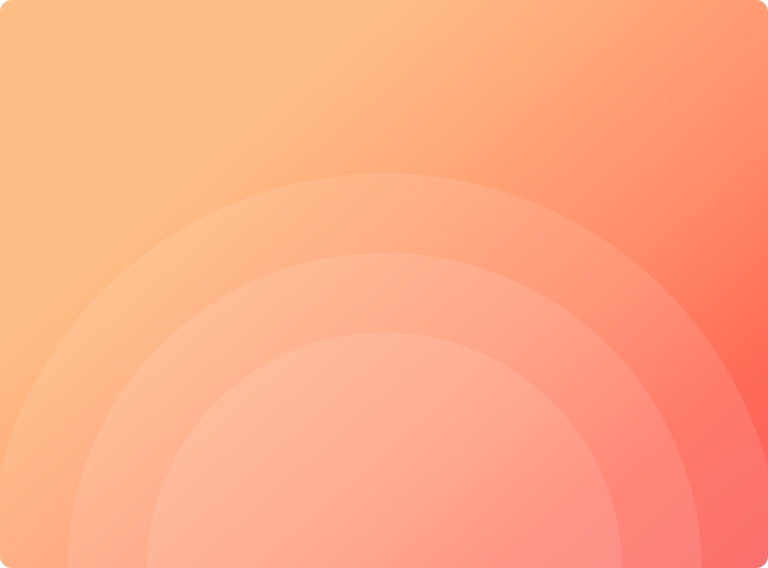
Reproduce this background procedurally as a WebGL 2 fragment shader.

```glsl
#version 300 es
precision highp float;
// Warm diagonal gradient with three translucent concentric discs on a rounded card.

#define DISC_CENTER vec2(0.5005, -0.003)
#define DISC_INNER 0.3098
#define DISC_STEP 0.1035
#define DISC_COUNT 3
#define DISC_ALPHA 0.10
#define CORNER_RADIUS 0.0156
#define GRADIENT_AXIS vec2(0.66, -0.75)

uniform vec2 u_resolution;
out vec4 outColor;

const vec3 APRICOT = vec3(1.0, 0.745, 0.522);
const vec3 CORAL = vec3(1.0, 0.545, 0.412);
const vec3 RED = vec3(1.0, 0.42, 0.345);
const vec3 ROSE = vec3(0.976, 0.375, 0.37);

float ramp(float a, float b, float t) {
  return clamp((t - a) / (b - a), 0.0, 1.0);
}

// Piecewise linear colour stops along the gradient axis
vec3 sunsetGradient(float t) {
  vec3 color = mix(APRICOT, CORAL, ramp(0.338, 0.80, t));
  color = mix(color, RED, ramp(0.80, 1.005, t));
  return mix(color, ROSE, ramp(1.005, 1.213, t));
}

float roundedBox(vec2 p, vec2 halfSize, float radius) {
  vec2 q = abs(p) - halfSize + radius;
  return length(max(q, 0.0)) + min(max(q.x, q.y), 0.0) - radius;
}

// Antialiased coverage of a signed distance
float coverage(float d, float pixel) {
  return clamp(0.5 - d / pixel, 0.0, 1.0);
}

void main() {
  // Coordinates in canvas widths
  float pixel = 1.0 / u_resolution.x;
  vec2 p = gl_FragCoord.xy * pixel;
  vec2 size = vec2(1.0, u_resolution.y * pixel);

  // Gradient measured from the top left corner
  vec3 color = sunsetGradient(dot(p - vec2(0.0, size.y), GRADIENT_AXIS));

  // Overlapping white discs
  float r = length(p - DISC_CENTER);
  for (int i = 0; i < DISC_COUNT; i++) {
    float radius = DISC_INNER + float(i) * DISC_STEP;
    color = mix(color, vec3(1.0), DISC_ALPHA * coverage(r - radius, pixel));
  }

  // White outside the rounded corners
  float card = roundedBox(p - 0.5 * size, 0.5 * size, CORNER_RADIUS);
  color = mix(vec3(1.0), color, coverage(card, pixel));
  outColor = vec4(color, 1.0);
}
```
